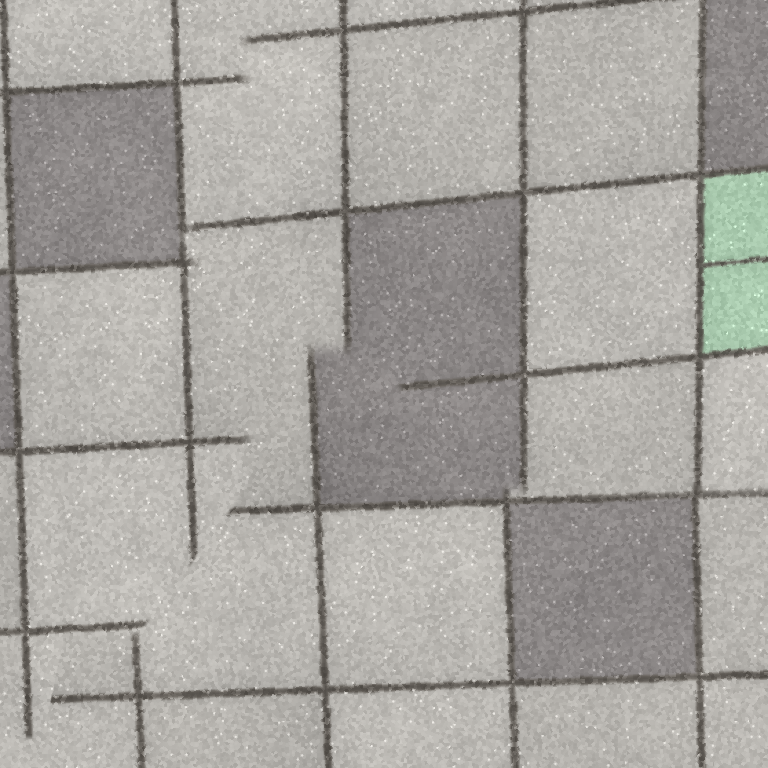
Give the GLSL for this texture, as a WebGL 2 fragment shader.

```glsl
#version 300 es
precision highp float;

#define LIGHT_STONE vec3(0.728, 0.718, 0.698)
#define DARK_STONE vec3(0.545, 0.528, 0.525)
#define GREEN_STONE vec3(0.645, 0.775, 0.665)
#define JOINT_COLOR vec3(0.40, 0.38, 0.355)
#define JOINT_HALF_WIDTH 0.0046
#define SEAM_SOFTNESS 0.014
#define GRAIN_SCALE 210.0
#define GRAIN_AMOUNT 0.13
#define BLOTCH_AMOUNT 0.030
#define TILE_VARIATION 0.045

uniform vec2 u_resolution;
out vec4 fragColor;

float hash(vec2 p) {
  vec3 q = fract(vec3(p.xyx) * 0.1031);
  q += dot(q, q.yzx + 33.33);
  return fract((q.x + q.y) * q.z);
}

// Cellular noise: x = distance to the nearest grain, y = its random value
vec2 cellular(vec2 p) {
  vec2 base = floor(p);
  vec2 nearest = vec2(9.0, 0.0);
  for (int j = -1; j <= 1; j++) {
    for (int i = -1; i <= 1; i++) {
      vec2 id = base + vec2(i, j);
      vec2 site = id + vec2(hash(id + 7.0), hash(id + 53.0));
      float d = distance(p, site);
      if (d < nearest.x) nearest = vec2(d, hash(id + 91.0));
    }
  }
  return nearest;
}

// Layered, turning sines for broad stains
float blotches(vec2 p) {
  float sum = 0.0;
  float amp = 0.5;
  for (int i = 0; i < 5; i++) {
    p = mat2(0.8, 0.6, -0.6, 0.8) * p * 1.7 + 2.3;
    p += 0.7 * sin(p.yx * 0.8);
    sum += amp * sin(p.x) * sin(p.y);
    amp *= 0.72;
  }
  return sum;
}

float joint(float dist, float halfWidth) {
  float blur = 0.0016 + 0.7 / min(u_resolution.x, u_resolution.y);
  return 1.0 - smoothstep(halfWidth - blur, halfWidth + blur, dist);
}

// One section of paving: uv counts tiles, size is the tile in canvas units
vec3 paving(vec2 uv, vec2 size, int section, float rough) {
  vec2 cell = floor(uv);
  vec2 f = uv - cell;

  // Dark tiles step diagonally in the outer sections, and stack in the middle
  bool dark = section == 0 ? cell.x + cell.y == 0.0 && cell.x < 1.0
            : section == 1 ? (cell.x == 0.0 && cell.y > 0.0) || cell == vec2(2.0, 0.0)
            : cell.x - cell.y == 1.0 && cell.x < 2.0;
  bool green = section == 1 && cell == vec2(2.0, 1.0);

  vec3 stone = dark ? DARK_STONE : green ? GREEN_STONE : LIGHT_STONE;
  float tint = hash(cell + float(section) * 17.0 + 40.0) - 0.5;
  stone += TILE_VARIATION * tint * (dark ? 0.5 : 1.0);
  stone += 0.018 * (0.5 - f.y) * vec3(1.0, 0.95, 0.9);

  // Joints with ragged edges and a dirty rim
  vec2 toEdge = min(f, 1.0 - f) * size;
  float dist = min(toEdge.x, toEdge.y);
  if (green) dist = min(dist, abs(f.y - 0.5) * size.y + 0.0015);
  stone *= 1.0 - 0.09 * exp(-dist * 95.0);
  float gap = joint(dist + rough, JOINT_HALF_WIDTH);
  float core = joint(dist + rough * 1.5, JOINT_HALF_WIDTH * 0.4);
  return mix(stone, JOINT_COLOR * (1.0 - 0.16 * core), gap * 0.92);
}

void main() {
  vec2 p = gl_FragCoord.xy / u_resolution;
  p.y = 1.0 - p.y; // rows count downwards

  vec2 grain = cellular(p * GRAIN_SCALE);
  float stain = blotches(p * 7.0);
  float rough = 0.0022 * (grain.y - 0.5) + 0.0005 * sin(p.x * 83.0 + 4.0 * sin(p.y * 61.0));

  // Three sheared grids: left, upper right and lower
  vec2 leftSize = vec2(0.2227, 0.2345);
  vec2 leftUv = (p + vec2(-0.0355 * p.y - 0.004, 0.055 * p.x - 0.1205)) / leftSize;
  vec2 upperSize = vec2(0.234 - 0.011 * p.y, 0.2365);
  vec2 upperUv = (p + vec2(-0.012 * p.y - 0.447, 0.104 * p.x - 0.086)) / upperSize;
  vec2 lowerSize = vec2(0.251 - 0.008 * p.y, 0.237);
  vec2 lowerUv = (p + vec2(-0.0425 * p.y - 0.3855, 0.035 * p.x - 0.676)) / lowerSize;

  // Soft seams where the grids run into each other
  float leftEnd = min(0.24 + 0.4 * abs(p.y - 0.31), 0.32);
  float leftBottom = mix(0.96, 0.826, smoothstep(0.05, 0.09, p.x)) - 1.35 * max(p.x - 0.18, 0.0);
  float upperBottom = mix(0.455, 0.638, smoothstep(0.48, 0.60, p.x));
  float inLeft = smoothstep(-SEAM_SOFTNESS, SEAM_SOFTNESS, leftEnd - p.x)
               * smoothstep(-0.4 * SEAM_SOFTNESS, 0.4 * SEAM_SOFTNESS, leftBottom - p.y);
  float inUpper = smoothstep(-SEAM_SOFTNESS, SEAM_SOFTNESS, upperBottom - p.y);

  vec3 color = mix(paving(lowerUv, lowerSize, 2, rough), paving(upperUv, upperSize, 1, rough), inUpper);
  color = mix(color, paving(leftUv, leftSize, 0, rough), inLeft);

  // Stains, sandy grain and sparse pale chips
  color += BLOTCH_AMOUNT * stain * vec3(1.0, 0.98, 0.93);
  color += GRAIN_AMOUNT * (grain.y - 0.5) * (1.0 - 0.6 * grain.x);
  color += 0.13 * step(0.975, grain.y) * (1.0 - smoothstep(0.15, 0.45, grain.x));
  fragColor = vec4(clamp(color, 0.0, 1.0), 1.0);
}
```
